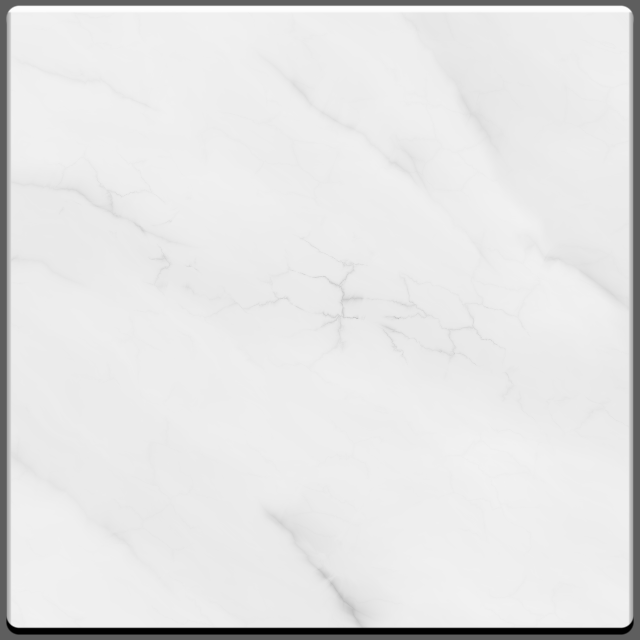
A Shadertoy shader for this texture:

```glsl
const float FRAME_GRAY = 0.37;
const float MARBLE_WHITE = 0.945;

vec2 hash2(vec2 p) {
    p = vec2(dot(p, vec2(127.1, 311.7)), dot(p, vec2(269.5, 183.3)));
    return fract(sin(p) * 43758.5);
}

mat2 rotation(float angle) {
    float c = cos(angle), s = sin(angle);
    return mat2(c, -s, s, c);
}

// Layered sines, each octave bent by the one before
float ripple(vec2 p) {
    float sum = 0.0, amp = 0.55;
    for (int i = 0; i < 6; i++) {
        p = rotation(0.9) * p + 0.6 * sin(p.yx * 1.3 + float(i));
        sum += amp * sin(p.x + 1.0) * sin(p.y);
        p *= 1.8;
        amp *= 0.6;
    }
    return sum;
}

// Cellular noise: gap between the two nearest cells, zero on their borders
float cellGap(vec2 p) {
    vec2 cell = floor(p), f = fract(p);
    float near = 8.0, second = 8.0;
    for (int y = -1; y <= 1; y++)
    for (int x = -1; x <= 1; x++) {
        vec2 offset = vec2(x, y);
        float d = length(offset + hash2(cell + offset) - f);
        second = min(second, max(near, d));
        near = min(near, d);
    }
    return second - near;
}

// x: progress from a to b, y: signed distance above the line
vec2 alongLine(vec2 p, vec2 a, vec2 b) {
    vec2 d = b - a, r = p - a;
    return vec2(dot(r, d) / dot(d, d), (d.x * r.y - d.y * r.x) / length(d));
}

float fadeEnds(float t) {
    return smoothstep(-0.08, 0.15, t) * smoothstep(1.1, 0.8, t);
}

// Thin crease with a soft halo on its upper side
float vein(vec2 p, vec2 a, vec2 b, float width) {
    vec2 l = alongLine(p, a, b);
    float crease = exp(-abs(l.y) / width);
    float halo = exp(-abs(l.y) / (width * (l.y > 0.0 ? 7.0 : 2.0)));
    return (0.65 * crease + 0.35 * halo) * fadeEnds(l.x);
}

float band(vec2 p, vec2 a, vec2 b, float width) {
    float d = alongLine(p, a, b).y / width;
    return exp(-d * d);
}

float marble(vec2 p) {
    vec2 wander = vec2(ripple(p * 9.0), ripple(p * 9.0 + 40.0));
    vec2 w = p + 0.022 * wander;
    vec2 grain = rotation(-0.62) * w;
    float streaks = ripple(grain * vec2(5.0, 15.0));
    float wisps = ripple(grain * vec2(14.0, 38.0) + 7.0);
    float patches = smoothstep(-0.15, 0.4, ripple(p * 17.0 + 3.0));
    float tone = MARBLE_WHITE - 0.008 + 0.011 * streaks + 0.005 * wisps;

    // Broad gray clouds
    float core = band(w, vec2(0.0, 0.68), vec2(1.0, 0.36), 0.075);
    float wedge = alongLine(w, vec2(0.62, 0.98), vec2(0.86, 0.62)).y;
    tone -= 0.022 * core;
    tone -= 0.024 * smoothstep(-0.005, 0.02, wedge) * exp(-max(wedge, 0.0) * 5.0);
    tone -= 0.019 * band(w, vec2(0.0, 0.44), vec2(0.5, 0.06), 0.12);

    // Long veins
    float ink = 0.05 * vein(w, vec2(0.61, 0.98), vec2(0.81, 0.75), 0.005);
    ink += 0.08 * vein(w, vec2(0.82, 0.64), vec2(0.99, 0.49), 0.006);
    ink += 0.08 * vein(w, vec2(0.40, 0.93), vec2(0.67, 0.70), 0.004);
    ink += 0.04 * vein(w, vec2(0.62, 0.78), vec2(0.77, 0.58), 0.004);
    ink += 0.07 * vein(w, vec2(0.01, 0.90), vec2(0.25, 0.84), 0.003);
    ink += 0.09 * vein(w, vec2(-0.02, 0.74), vec2(0.32, 0.62), 0.003);
    ink += 0.06 * vein(w, vec2(-0.02, 0.62), vec2(0.13, 0.55), 0.004);
    ink += 0.05 * vein(w, vec2(0.00, 0.32), vec2(0.28, 0.07), 0.006);
    ink += 0.17 * vein(w, vec2(0.42, 0.22), vec2(0.58, 0.01), 0.006);
    ink *= 0.45 + 0.55 * patches;

    // Fine broken cracks, densest in the central band
    vec2 jitter = 0.009 * vec2(ripple(p * 42.0), ripple(p * 42.0 + 9.0));
    float gap = cellGap(rotation(-0.4) * (w + jitter) * vec2(11.0, 21.0));
    float cracks = exp(-gap * 20.0) * patches;
    float middle = exp(-pow((p.x - 0.46) / 0.36, 2.0));
    float crackZone = band(p, vec2(0.0, 0.71), vec2(1.0, 0.38), 0.06);
    ink += cracks * (0.012 + 0.11 * crackZone * middle);
    float specks = smoothstep(0.5, 0.8, ripple(p * 65.0));
    ink += 0.12 * specks * cracks * crackZone * middle;
    return clamp(tone - ink, 0.5, 0.965);
}

float roundedBox(vec2 p, vec2 halfSize, float radius) {
    vec2 q = abs(p) - halfSize + radius;
    return length(max(q, 0.0)) + min(max(q.x, q.y), 0.0) - radius;
}

void mainImage(out vec4 fragColor, in vec2 fragCoord) {
    vec2 uv = fragCoord / iResolution.xy;
    float soft = 1.0 / iResolution.y;
    vec2 center = vec2(0.5, 0.505), halfSize = vec2(0.49, 0.486);
    float tile = roundedBox(uv - center, halfSize, 0.02);
    float shadow = roundedBox(uv - center + vec2(0.0, 0.0105), halfSize, 0.02);

    // Gray side bevels and a white top bevel
    float sideDepth = halfSize.x - abs(uv.x - center.x);
    float topDepth = center.y + halfSize.y - uv.y;
    float face = marble(uv);
    float sideTone = mix(0.64, 0.79, smoothstep(0.0, 0.007, sideDepth));
    face = mix(sideTone, face, smoothstep(0.007 - soft, 0.007 + soft, sideDepth));
    face = mix(0.99, face, smoothstep(0.008, 0.012, topDepth));

    // Frame, drop shadow, tile
    float tone = mix(0.0, FRAME_GRAY, smoothstep(-soft, soft, shadow));
    tone = mix(face, tone, smoothstep(-soft, soft, tile));
    fragColor = vec4(vec3(tone), 1.0);
}
```
